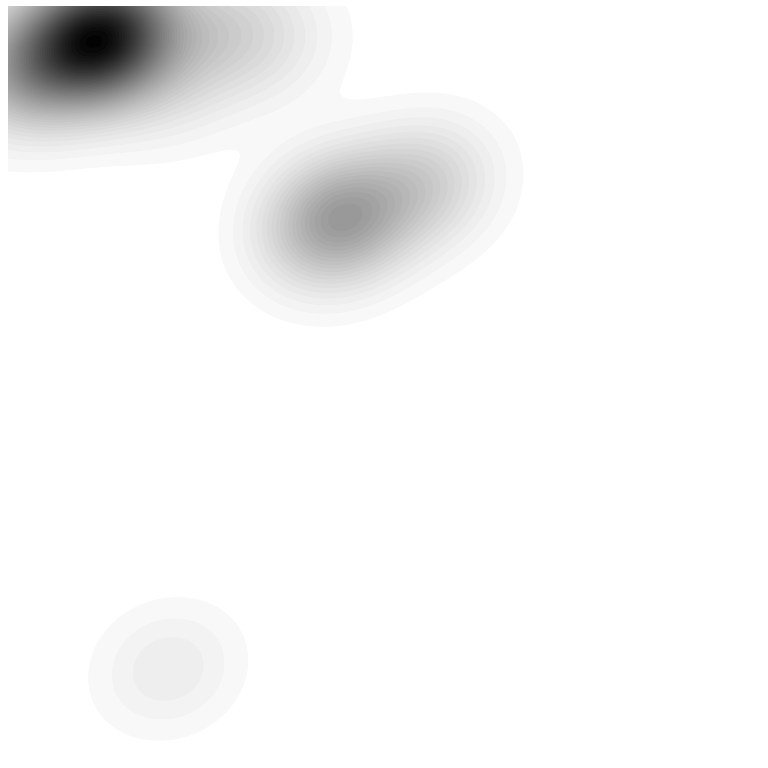
Reproduce this background procedurally as a Shadertoy shader.

```glsl
// Filled contour map of a density field, dark grey peaks on white.
// Weighted, slightly tilted Gaussian kernels are summed, then the sum is
// cut into equal grey bands with smoothed edges inside a thin white margin.

const vec2  KERNEL_SIZE = vec2(0.0625, 0.056); // standard deviations
const float KERNEL_TILT = 0.12;                // correlation of x and y
const float BAND_STEP   = 0.0196;              // darkening per band
const float FIRST_STEP  = 0.0075;              // extra drop at the outer band
const float LEFT_EDGE   = 0.0104;
const float TOP_EDGE    = 0.9922;

// Kernel centres (xy) and heights in bands (z)
const int KERNEL_COUNT = 8;
const vec3 KERNELS[KERNEL_COUNT] = vec3[KERNEL_COUNT](
    vec3(0.133, 0.951, 44.0),   // dark peak
    vec3(0.039, 0.914, 17.0),   // its lower left shoulder
    vec3(0.224, 0.889, 3.7),    // its lower right skirt
    vec3(0.289, 0.9635, 7.0),   // upper side lobe
    vec3(0.358, 0.9375, 3.0),   // end of the side lobe
    vec3(0.4375, 0.712, 19.0),  // middle peak
    vec3(0.549, 0.759, 9.0),    // its right shoulder
    vec3(0.219, 0.129, 3.87)    // faint lone spot
);

float tiltedGaussian(vec2 offset) {
    vec2 q = offset / KERNEL_SIZE;
    float distSq = dot(q, q) - 2.0 * KERNEL_TILT * q.x * q.y;
    return exp(-0.5 * distSq / (1.0 - KERNEL_TILT * KERNEL_TILT));
}

float density(vec2 p) {
    float sum = 0.0;
    for (int i = 0; i < KERNEL_COUNT; i++) {
        sum += KERNELS[i].z * tiltedGaussian(p - KERNELS[i].xy);
    }
    return sum;
}

// Floor with each step softened over the given width
float smoothBands(float value, float width) {
    float w = clamp(width, 1e-5, 1.0);
    float shifted = value + 0.5 * w;
    return floor(shifted) + smoothstep(1.0 - w, 1.0, fract(shifted)) 
         - smoothstep(1.0 - w, 1.0, fract(0.0));
}

void mainImage(out vec4 fragColor, in vec2 fragCoord) {
    vec2 uv = fragCoord / iResolution.xy;
    vec2 pixel = 1.0 / iResolution.xy;

    // Grey bands of the density
    float field = density(uv);
    float band = smoothBands(field, fwidth(field));
    float grey = 1.0 - BAND_STEP * band - FIRST_STEP * min(band, 1.0);

    // White margin at the left and top
    float inside = smoothstep(-0.5, 0.5, (uv.x - LEFT_EDGE) / pixel.x)
                 * smoothstep(-0.5, 0.5, (TOP_EDGE - uv.y) / pixel.y);

    fragColor = vec4(vec3(mix(1.0, clamp(grey, 0.0, 1.0), inside)), 1.0);
}
```
